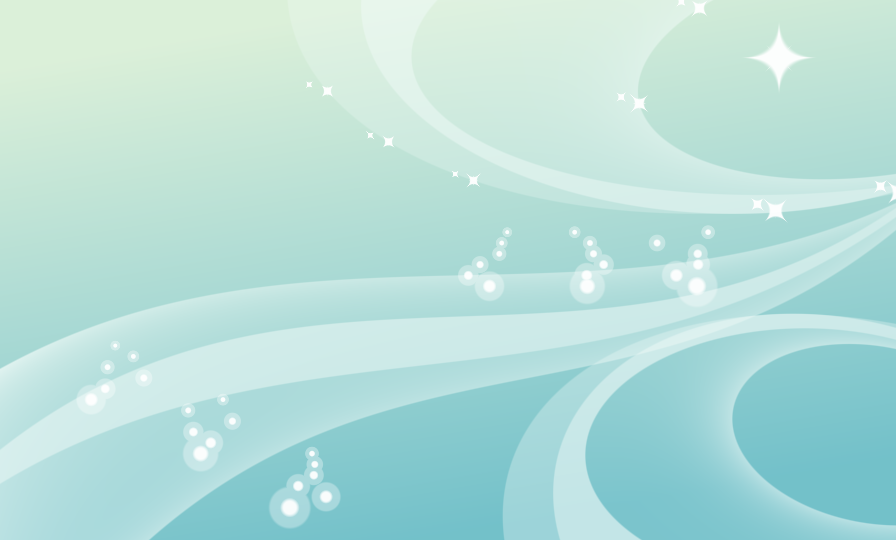
This background is drawn by a Shadertoy shader. Its source:

```glsl
const float ASPECT = 1.67;
const vec3 SKY_TOP = vec3(0.86, 0.94, 0.85);
const vec3 SKY_MID = vec3(0.66, 0.85, 0.83);
const vec3 SKY_LOW = vec3(0.45, 0.755, 0.79);
const vec3 VEIL = vec3(0.94, 0.98, 0.97);

// Ribbon edges: four control heights each, left to right
const vec4 EDGE_TOP = vec4(0.317, 0.623, 0.369, 0.624);
const vec4 EDGE_BAND = vec4(0.167, 0.604, 0.237, 0.615);
const vec4 EDGE_UNDER = vec4(0.104, 0.439, 0.204, 0.598);
const vec4 EDGE_LOW = vec4(0.0, 0.407, 0.196, 0.574);
const float LOW_START = 0.278;

// Swirl ovals: center, radii; tilts follow in the same order
const vec4 UP_VEIL = vec4(1.496, 1.126, 0.961, 0.522);
const vec4 UP_BAND = vec4(1.330, 0.967, 0.657, 0.363);
const vec4 UP_PANE = vec4(1.493, 0.927, 0.726, 0.288);
const vec4 UP_HOLE = vec4(1.650, 0.887, 0.461, 0.219);
const vec4 UP_TILT = vec4(0.2, -0.06, 0.11, 0.256);
const vec4 UP_ALPHA = vec4(0.28, 0.62, 0.22, 0.32);
const vec4 LOW_VEIL = vec4(1.659, -0.080, 0.722, 0.498);
const vec4 LOW_BAND = vec4(1.557, 0.028, 0.526, 0.391);
const vec4 LOW_PANE = vec4(1.500, 0.157, 0.409, 0.235);
const vec4 LOW_HOLE = vec4(1.628, 0.195, 0.263, 0.168);
const vec4 LOW_TILT = vec4(-0.25, -0.15, 0.0, -0.174);
const vec4 LOW_ALPHA = vec4(0.33, 0.64, 0.06, 0.5);

const vec2 BIG_STAR = vec2(1.452, 0.893);
const float STAR_SIZE = 0.032;
const float DOT_SIZE = 0.014;

float hash(vec2 p) {
    return fract(sin(dot(p, vec2(12.9898, 78.233))) * 43758.5453);
}

float cover(float d) {
    float w = 0.8 * fwidth(d);
    return smoothstep(-w, w, d);
}

float curve(float t, vec4 h) {
    float s = 1.0 - t;
    return dot(h, vec4(s * s * s, 3.0 * s * s * t, 3.0 * s * t * t, t * t * t));
}

// Tilted oval: zero on the rim, negative inside
float oval(vec2 p, vec4 o, float tilt) {
    vec2 u = (p - o.xy) / o.zw;
    return sqrt((dot(u, u) - 2.0 * tilt * u.x * u.y) / (1.0 - tilt * tilt)) - 1.0;
}

vec2 rimPoint(vec4 o, float tilt, float angle) {
    float c = cos(angle);
    return o.xy + o.zw * vec2(c, tilt * c + sqrt(1.0 - tilt * tilt) * sin(angle));
}

// Nested ovals with a glow around the innermost opening
float swirl(vec2 p, vec4 veil, vec4 band, vec4 pane, vec4 hole, vec4 tilt, vec4 alpha) {
    float rim = oval(p, hole, tilt.w);
    float glow = alpha.z + alpha.w * exp(-max(rim, 0.0) / 0.24);
    float a = alpha.x * cover(-oval(p, veil, tilt.x));
    a = mix(a, alpha.y, cover(-oval(p, band, tilt.y)));
    a = mix(a, glow, cover(-oval(p, pane, tilt.z)));
    return a * cover(rim);
}

float star(vec2 p, float r) {
    vec2 q = pow(abs(p) / r, vec2(0.5));
    vec2 d = pow(abs(vec2(p.x + p.y, p.x - p.y)) / r, vec2(0.5));
    float rays = smoothstep(0.0, 0.2, 1.0 - q.x - q.y);
    float shortRays = smoothstep(0.0, 0.2, 0.85 - d.x - d.y);
    float core = exp(-dot(p, p) / (0.022 * r * r));
    return max(max(rays, 0.8 * shortRays), core);
}

float starPair(vec2 p, float r) {
    const mat2 TURN = mat2(0.707, 0.707, -0.707, 0.707);
    return max(star(TURN * p, r), star(TURN * (p - vec2(-0.034, 0.012)), 0.6 * r));
}

float bubble(vec2 p, float r) {
    float d = length(p) / r;
    return max(smoothstep(1.0, 0.45, d), 0.35 * smoothstep(1.75, 1.5, d));
}

void mainImage(out vec4 fragColor, in vec2 fragCoord) {
    vec2 uv = fragCoord / iResolution.xy;
    vec2 p = uv * vec2(ASPECT, 1.0);

    // Slanted backdrop
    float t = clamp(p.y - 0.17 * p.x + 0.13, 0.0, 1.0);
    vec3 col = mix(SKY_LOW, SKY_MID, min(2.0 * t, 1.0));
    col = mix(col, SKY_TOP, max(2.0 * t - 1.0, 0.0));

    // Flowing ribbon, from the top edge down
    float top = curve(uv.x, EDGE_TOP) - p.y;
    float band = curve(uv.x, EDGE_BAND) - p.y;
    float under = curve(uv.x, EDGE_UNDER) - p.y;
    float low = p.y - curve((p.x - LOW_START) / (ASPECT - LOW_START), EDGE_LOW);
    float haze = 0.35 * exp(-p.x / 0.25);
    float a = cover(top) * (haze + 0.08 + 0.38 * exp(-max(top, 0.0) / 0.045));
    a = mix(a, 0.6 + 0.4 * haze, cover(band));
    a = mix(a, 0.16 + haze + 0.3 * exp(-max(low, 0.0) / 0.06), cover(under));
    col = mix(col, VEIL, a * cover(low));

    // Corner swirls
    col = mix(col, VEIL, swirl(p, UP_VEIL, UP_BAND, UP_PANE, UP_HOLE, UP_TILT, UP_ALPHA));
    col = mix(col, VEIL, swirl(p, LOW_VEIL, LOW_BAND, LOW_PANE, LOW_HOLE, LOW_TILT, LOW_ALPHA));

    // Stars along the upper rims
    float light = star(p - BIG_STAR, 0.085);
    for (int i = 0; i < 5; i++) {
        float k = float(i);
        float angle = 3.54 + 0.24 * k + 0.4 * step(2.5, k);
        float size = STAR_SIZE * (0.7 + 0.5 * step(2.5, k));
        light = max(light, starPair(p - rimPoint(UP_VEIL, UP_TILT.x, angle), size));
    }
    for (int i = 0; i < 2; i++) {
        float angle = 3.25 - 0.83 * float(i);
        light = max(light, starPair(p - rimPoint(UP_HOLE, UP_TILT.w, angle), 0.9 * STAR_SIZE));
    }

    // Two rows of rising bubble clusters
    for (int i = 0; i < 6; i++) {
        float k = mod(float(i), 3.0);
        vec2 center = i < 3 ? vec2(0.22 + 0.18 * k, 0.26 - 0.1 * k)
                            : vec2(0.91 + 0.18 * k, 0.47);
        for (int j = 0; j < 6; j++) {
            vec2 id = vec2(float(i), float(j));
            vec2 offset = vec2(0.1 * (hash(id) - 0.5), 0.02 * id.y);
            float size = DOT_SIZE * (1.0 + 0.2 * k) * mix(1.2, 0.4, sqrt(id.y / 5.0));
            light = max(light, bubble(p - center - offset, size));
        }
    }
    fragColor = vec4(mix(col, vec3(1.0), 0.95 * light), 1.0);
}
```
